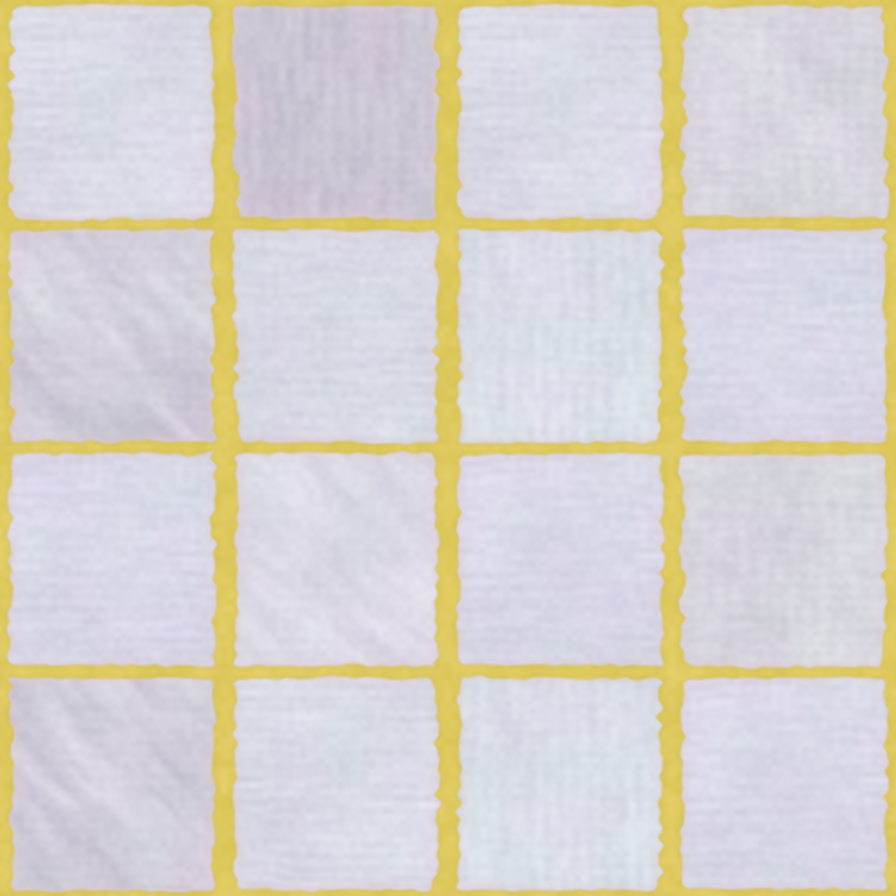
Write a WebGL 2 fragment shader that draws this texture.

```glsl
#version 300 es
precision highp float;

#define REPEATS 4.0
#define HALF_TILE vec2(0.451, 0.474)
#define CORNER 0.025
#define EDGE_SOFT 0.011
#define SIDE_WOBBLE 0.034
#define TOP_WOBBLE 0.014
#define RIB_DEPTH 0.040
#define FOLD_DEPTH 0.085
#define GRAIN_DEPTH 0.030
#define GROUT vec3(0.875, 0.792, 0.375)
#define RIM vec3(0.865, 0.800, 0.800)

uniform vec2 u_resolution;
out vec4 fragColor;

// Cloth kind of each cell, rows from the top
const int KIND[16] = int[16](
  0, 1, 0, 2,
  3, 0, 4, 5,
  5, 6, 5, 2,
  3, 0, 4, 5);

// Base tone of each kind
const vec3 TONE[7] = vec3[7](
  vec3(0.848, 0.852, 0.900), vec3(0.795, 0.770, 0.830),
  vec3(0.842, 0.838, 0.872), vec3(0.820, 0.803, 0.856),
  vec3(0.852, 0.865, 0.908), vec3(0.847, 0.845, 0.908),
  vec3(0.865, 0.855, 0.904));

// Strength of horizontal ribs, vertical ribs and diagonal folds
const vec3 WEAVE[7] = vec3[7](
  vec3(1.0, 0.1, 0.0), vec3(0.3, 1.2, 0.0), vec3(0.7, 0.7, 0.2),
  vec3(0.5, 0.1, 1.0), vec3(0.4, 0.9, 0.0), vec3(0.9, 0.1, 0.0),
  vec3(0.3, 0.1, 0.6));

float hash(vec2 p) {
  vec3 q = fract(p.xyx * vec3(0.1031, 0.1030, 0.0973));
  q += dot(q, q.yzx + 33.33);
  return fract((q.x + q.y) * q.z);
}

// Value noise that wraps after the given whole period
float noise(vec2 p, float period) {
  vec2 i = floor(p), f = fract(p);
  f = f * f * (3.0 - 2.0 * f);
  vec2 a = mod(i, period), b = mod(i + 1.0, period);
  return mix(mix(hash(a), hash(vec2(b.x, a.y)), f.x),
             mix(hash(vec2(a.x, b.y)), hash(b), f.x), f.y);
}

// Noise centred on zero, for use inside one tile
float wave(vec2 p) {
  return noise(p + 128.0, 512.0) - 0.5;
}

float roundedBox(vec2 p, vec2 halfSize, float radius) {
  vec2 q = abs(p) - halfSize + radius;
  return length(max(q, 0.0)) + min(max(q.x, q.y), 0.0) - radius;
}

// Wavering threads that run along x
float ribs(vec2 p, float count, float seed) {
  float bend = wave(p * vec2(5.0, 7.0) + seed) * 4.0;
  float thread = sin(6.2832 * count * p.y + bend) * 0.25;
  return thread * (0.5 + wave(p * 6.0 + seed))
       + wave(p * vec2(7.0, count * 1.7) + seed) * 0.8;
}

vec3 clothColor(vec2 p, int kind, float seed) {
  vec3 weave = WEAVE[kind];
  float relief = RIB_DEPTH * (weave.x * ribs(p, 20.0, seed)
                            + weave.y * ribs(p.yx, 15.0, seed + 9.0));

  // Broad folds falling from upper left to lower right
  vec2 slant = vec2(p.x - p.y, p.x + p.y);
  slant.y += 0.08 * wave(p * 6.0 + seed);
  relief += FOLD_DEPTH * weave.z * (wave(slant * vec2(1.6, 9.0) + seed)
                                 + 0.5 * wave(slant * vec2(4.0, 18.0) + seed));

  // Soft shading and fine grain
  relief += 0.030 * wave(p * 3.0 + seed);
  relief += GRAIN_DEPTH * wave(p * 36.0 + seed);
  vec3 tint = vec3(0.012, -0.006, 0.008) * wave(p * 5.0 + seed + 20.0) * 2.0;
  return TONE[kind] + relief * vec3(1.0, 1.03, 0.9) + tint;
}

void main() {
  vec2 uv = gl_FragCoord.xy / u_resolution;
  vec2 grid = uv * REPEATS;
  vec2 cell = min(floor(grid), REPEATS - 1.0);
  vec2 p = grid - cell;
  int kind = KIND[int((REPEATS - 1.0 - cell.y) * REPEATS + cell.x)];
  float seed = float(kind) * 17.0 + 3.0 * hash(cell + 5.0);

  // Frayed tile outline
  vec2 q = p - 0.5;
  q.x += SIDE_WOBBLE * (wave(vec2(p.x * 3.0, p.y * 26.0) + seed)
                      + 0.5 * wave(vec2(p.x * 3.0, p.y * 9.0) + seed));
  q.y += TOP_WOBBLE * (wave(vec2(p.x * 20.0, p.y * 3.0) + seed)
                     + wave(vec2(p.x * 6.0, p.y * 3.0) + seed));
  float dist = roundedBox(q, HALF_TILE, CORNER);
  float soft = max(EDGE_SOFT, REPEATS / min(u_resolution.x, u_resolution.y));

  // Grout with wrapped mottling, darker beside the cloth
  float mottle = noise(uv * 128.0, 128.0) + noise(uv * 40.0, 40.0) - 1.0;
  vec3 grout = GROUT + mottle * vec3(0.025, 0.025, 0.045);
  grout -= 0.035 * exp(-max(dist, 0.0) / 0.012);

  // Warm, uneven rim on the cloth
  vec3 cloth = clothColor(p, kind, seed);
  float rim = exp(min(dist, 0.0) / 0.022) * (0.55 + 0.6 * wave(p * 14.0 + seed));
  cloth = mix(cloth, RIM, rim);

  fragColor = vec4(mix(cloth, grout, smoothstep(-soft, soft, dist)), 1.0);
}
```
